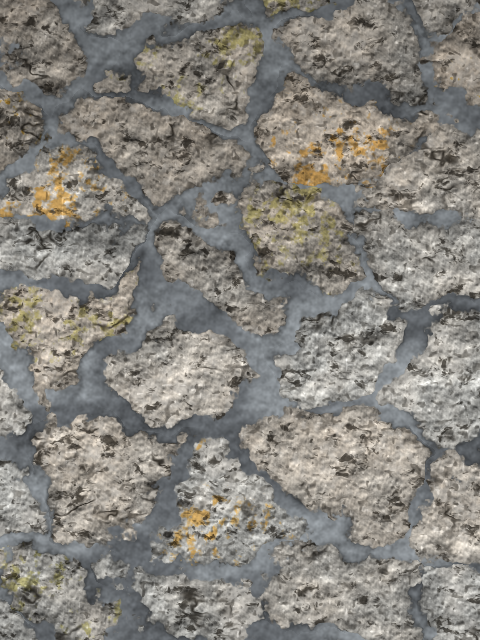
Reproduce this texture procedurally as a WebGL 2 fragment shader.

```glsl
#version 300 es
precision highp float;
// A rubble wall of pitted volcanic stones bedded in smooth blue-grey mortar.
// Warped Voronoi cells give the stones, layered value noise gives the relief,
// hollows, crevices and thin lichen. Lengths are in canvas widths.
uniform vec2 u_resolution;
out vec4 fragColor;

const vec2 GRID = vec2(3.5, 4.5);   // stones per canvas width, across and up

struct Stone { vec2 id; float edge; };

vec2 hash2(vec2 c) {
  vec3 a = fract(c.xyx * vec3(0.1031, 0.1030, 0.0973));
  a += dot(a, a.yzx + 33.33);
  return fract((a.xx + a.yz) * a.zy);
}

float noise(vec2 p) {
  vec2 i = floor(p), f = fract(p);
  f = f * f * (3.0 - 2.0 * f);
  float low = mix(hash2(i).x, hash2(i + vec2(1, 0)).x, f.x);
  float high = mix(hash2(i + vec2(0, 1)).x, hash2(i + vec2(1, 1)).x, f.x);
  return mix(low, high, f.y);
}

// Layered noise, scaled to average one half.
float fbm(vec2 p, int octaves, float gain) {
  float sum = 0.0, total = 0.0, amp = 1.0;
  for (int i = 0; i < octaves; i++) {
    sum += amp * noise(p);
    total += amp;
    amp *= gain;
    p = mat2(1.64, 1.26, -1.26, 1.64) * p + 17.3;
  }
  return sum / total;
}

float smoothMin(float a, float b, float k) {
  float h = max(k - abs(a - b), 0.0) / k;
  return min(a, b) - 0.25 * h * h * k;
}

vec2 site(vec2 cell) {
  return 0.5 + 0.8 * (hash2(cell + 41.0) - 0.5);
}

// Nearest stone and the rounded distance to its cell border.
Stone findStone(vec2 q) {
  vec2 cell = floor(q), f = fract(q), nearest = vec2(0), id = cell;
  float best = 9.0, edge = 1.0;
  for (int y = -1; y <= 1; y++)
    for (int x = -1; x <= 1; x++) {
      vec2 g = vec2(x, y), r = g + site(cell + g) - f;
      if (dot(r, r) < best) { best = dot(r, r); nearest = r; id = cell + g; }
    }
  for (int y = -2; y <= 2; y++)
    for (int x = -2; x <= 2; x++) {
      vec2 g = vec2(x, y), r = g + site(cell + g) - f, span = r - nearest;
      if (dot(span, span) > 1e-4)
        edge = smoothMin(edge, dot(0.5 * (nearest + r), normalize(span)), 0.12);
    }
  return Stone(id, edge);
}

// Rise of the rough surface away from overhead light, over a given reach.
float relief(vec2 p, float scale, float reach, int octaves) {
  vec2 toLight = vec2(-0.35, 0.94) * reach;
  return fbm(p * scale, octaves, 0.64) - fbm((p + toLight) * scale, octaves, 0.64);
}

vec3 mortarColor(vec2 p, float gap) {
  float broad = fbm(p * vec2(7.0, 9.0) + 5.0, 4, 0.55);
  float trowel = relief(p + 3.0, 22.0, 0.010, 4);
  vec3 c = mix(vec3(0.37, 0.385, 0.40), vec3(0.52, 0.54, 0.555), smoothstep(0.3, 0.65, broad));
  c *= 1.0 + 0.75 * trowel + 0.08 * (noise(p * 190.0) - 0.5);
  float contact = exp(-gap * 26.0) * smoothstep(0.3, 0.75, noise(p * 16.0));
  return c * (1.0 - 0.42 * contact);
}

vec3 stoneColor(vec2 p, vec2 id, float inside, float height) {
  vec2 kind = hash2(id + 7.0), growth = hash2(id + 23.0);
  float patches = fbm(p * 9.0 + id * 3.1, 4, 0.6);
  float warmth = 0.6 * kind.x + 0.9 * (patches - 0.5) + 0.35 * height - 0.1;
  vec3 c = mix(vec3(0.63, 0.63, 0.615), vec3(0.60, 0.555, 0.50), clamp(warmth, 0.0, 1.0));
  c *= mix(0.94, 1.07, kind.y);

  // Broad lumps, ledges, fine grain and worn edges
  float light = 1.02 + 1.0 * relief(p, 8.0, 0.026, 4) + 1.55 * relief(p, 34.0, 0.006, 4);
  light += 0.5 * (patches - 0.5) + 0.12 * (noise(p * 160.0) - 0.5);
  c *= light * (1.0 - 0.24 * exp(-inside * 22.0));

  // Pale crust everywhere, thin ochre or green growth on a few stones
  float fine = fbm(p * 65.0 + 9.0, 3, 0.6);
  float crust = smoothstep(0.50, 0.72, 0.6 * patches + 0.4 * fine);
  c = mix(c, vec3(0.75, 0.74, 0.72), 0.45 * crust);
  float spread = 0.5 * fbm(p * 8.0 + 31.0, 3, 0.5) + 0.5 * fine;
  float growing = smoothstep(0.52, 0.66, spread);
  c = mix(c, c * vec3(1.05, 0.82, 0.42), 0.8 * growing * step(0.87, growth.x));
  c = mix(c, c * vec3(0.90, 0.88, 0.58), 0.8 * growing * step(0.85, growth.y));

  // Ragged hollows and crevices, small pores, pale grains
  vec2 bent = p + 0.02 * vec2(fbm(p * 30.0, 3, 0.6), fbm(p * 30.0 + 19.0, 3, 0.6));
  float hollow = smoothstep(0.57, 0.76, fbm(bent * vec2(30.0, 44.0), 4, 0.7));
  float pore = smoothstep(0.68, 0.95, noise(bent * vec2(95.0, 120.0) + 3.0));
  float crevice = 1.0 - smoothstep(0.0, 0.05, abs(fbm(bent * vec2(7.0, 13.0), 4, 0.6) - 0.5));
  crevice *= smoothstep(0.55, 0.85, fbm(p * 15.0 + 60.0, 2, 0.6));
  float dark = max(max(0.62 * hollow, 0.36 * pore), 0.7 * crevice);
  c *= 1.0 - dark * vec3(0.95, 0.97, 1.0);
  return c + 0.13 * smoothstep(0.82, 0.97, noise(p * 115.0 + 77.0));
}

void main() {
  vec2 p = gl_FragCoord.xy / u_resolution.x;
  float height = gl_FragCoord.y / u_resolution.y;

  // Bend the cells, then chip their outlines at two sizes
  vec2 bend = vec2(fbm(p * 5.5, 4, 0.55), fbm(p * 5.5 + 50.0, 4, 0.55)) - 0.5;
  Stone stone = findStone((p + 0.17 * bend) * GRID + 2.0);
  float chips = 0.20 * (fbm(p * 13.0, 3, 0.6) - 0.5) + 0.13 * (fbm(p * 48.0, 3, 0.7) - 0.5);
  float inset = mix(0.03, 0.11, hash2(stone.id + 3.0).x);
  float inside = stone.edge - inset + chips;

  float blur = 0.008 + 3.0 / u_resolution.x;
  vec3 mortar = mortarColor(p, max(-inside, 0.0));
  vec3 rock = stoneColor(p, stone.id, max(inside, 0.0), height);
  vec3 color = mix(mortar, rock, smoothstep(-blur, blur, inside));
  color *= mix(1.05, 0.86, smoothstep(0.45, 1.0, height));
  fragColor = vec4(clamp(color, 0.0, 1.0), 1.0);
}
```
